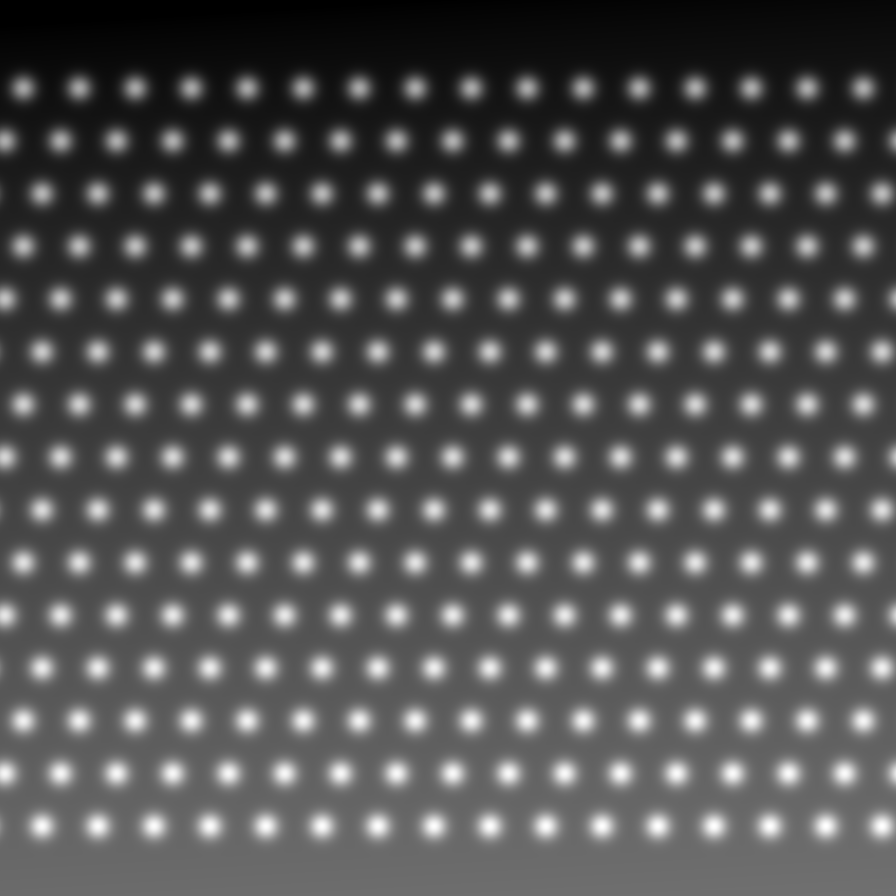
Reproduce this pattern procedurally as a three.js fragment shader.

```glsl
varying vec2 vUv;

const float COLUMNS = 16.0;          // dots across
const float ROWS = 15.0;             // rows of dots
const float ROW_PITCH = 1.0 / 17.0;
const float FIRST_ROW_Y = 0.0781;    // centre of the lowest row
const float FIRST_ROW_SHIFT = 0.75;  // in column widths
const float ROW_SHIFT = 1.0 / 3.0;   // added by each row upward
const float DOT_SIGMA = 0.0096;
const float DOT_GAIN = 0.59;
const float BASE_GREY = 0.43;        // background at the lower edge
const float FADE_POWER = 0.8;
const float FADE_TILT = 0.06;

// Vertical fade, slightly lighter toward the right
float background(vec2 p) {
  float depth = clamp(1.0 - p.y + FADE_TILT * (p.x - 0.5), 0.0, 1.1);
  return BASE_GREY * pow(depth, FADE_POWER);
}

// Soft glow of the closest dot in one row
float rowGlow(vec2 p, float row) {
  float column = p.x * COLUMNS - FIRST_ROW_SHIFT - row * ROW_SHIFT;
  float dx = (fract(column + 0.5) - 0.5) / COLUMNS;
  float dy = p.y - FIRST_ROW_Y - row * ROW_PITCH;
  return exp(-(dx * dx + dy * dy) / (2.0 * DOT_SIGMA * DOT_SIGMA));
}

void main() {
  float nearestRow = floor((vUv.y - FIRST_ROW_Y) / ROW_PITCH + 0.5);

  // Neighbouring rows overlap through their soft tails
  float glow = 0.0;
  for (int i = -1; i <= 1; i++) {
    float row = nearestRow + float(i);
    if (row > -0.5 && row < ROWS - 0.5) glow += rowGlow(vUv, row);
  }

  float grey = background(vUv) + DOT_GAIN * glow;
  gl_FragColor = vec4(vec3(min(grey, 1.0)), 1.0);
}
```
